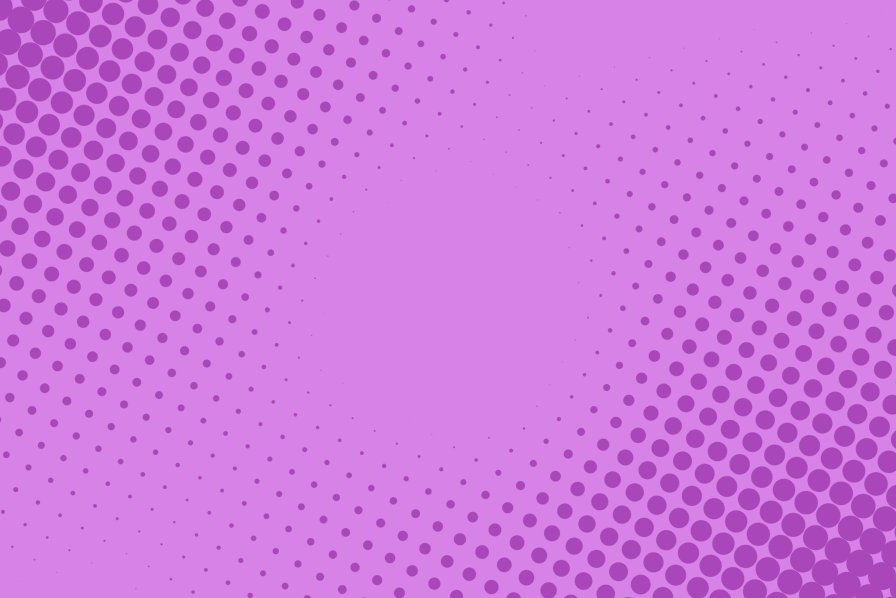
This background is drawn by a Shadertoy shader. Its source:

```glsl
// Halftone backdrop: one tilted square grid of round dots on a flat tint.
// Dots swell toward two opposite corners and vanish in a round central clearing.
// Lengths are in canvas heights, so the layout is the same at any size.

const vec3 PAPER = vec3(0.84, 0.51, 0.90);
const vec3 INK = vec3(0.66, 0.275, 0.73);

const float GRID_STEP = 0.0428;                  // distance between dots
const float GRID_TILT = -0.5236;                 // 30 degrees clockwise
const vec2 GRID_ORIGIN = vec2(0.0351, 0.9668);   // centre of one dot

const vec2 CLEARING_CENTRE = vec2(0.757, 0.480);
const float CLEARING_INNER = 0.16;
const float CLEARING_OUTER = 0.42;

// Corner swell: radius at the corner, loss per unit distance, axis stretch
const float UPPER_RADIUS = 0.0234;
const float UPPER_FALLOFF = 0.0252;
const vec2 UPPER_STRETCH = vec2(1.0, 0.93);
const float LOWER_RADIUS = 0.0244;
const float LOWER_FALLOFF = 0.0245;
const vec2 LOWER_STRETCH = vec2(0.75, 1.0);

// Dot radius for a dot centred at p
float dotRadius(vec2 p, float aspect) {
    float upperLeft = UPPER_RADIUS
        - UPPER_FALLOFF * length((p - vec2(0.0, 1.0)) * UPPER_STRETCH);
    float lowerRight = LOWER_RADIUS
        - LOWER_FALLOFF * length((p - vec2(aspect, 0.0)) * LOWER_STRETCH);
    float clearing = smoothstep(CLEARING_INNER, CLEARING_OUTER,
                                distance(p, CLEARING_CENTRE));
    return max(max(upperLeft, lowerRight), 0.0) * clearing;
}

void mainImage(out vec4 fragColor, in vec2 fragCoord) {
    float pixel = 1.0 / iResolution.y;
    float aspect = iResolution.x * pixel;
    vec2 p = fragCoord * pixel;

    // Grid axes, and the cell nearest to this point
    vec2 axis = vec2(cos(GRID_TILT), sin(GRID_TILT));
    mat2 gridToCanvas = GRID_STEP * mat2(axis, vec2(-axis.y, axis.x));
    vec2 cell = round(inverse(gridToCanvas) * (p - GRID_ORIGIN));

    // Neighbours are included because the largest dots overlap
    float coverage = 0.0;
    for (int j = -1; j <= 1; j++) {
        for (int i = -1; i <= 1; i++) {
            vec2 centre = GRID_ORIGIN + gridToCanvas * (cell + vec2(i, j));
            float radius = dotRadius(centre, aspect);
            float edge = distance(p, centre) - radius;
            float disc = 1.0 - smoothstep(-0.75 * pixel, 0.75 * pixel, edge);
            // Fade dots that are smaller than a pixel
            coverage = max(coverage, disc * min(radius / pixel, 1.0));
        }
    }

    fragColor = vec4(mix(PAPER, INK, coverage), 1.0);
}
```
